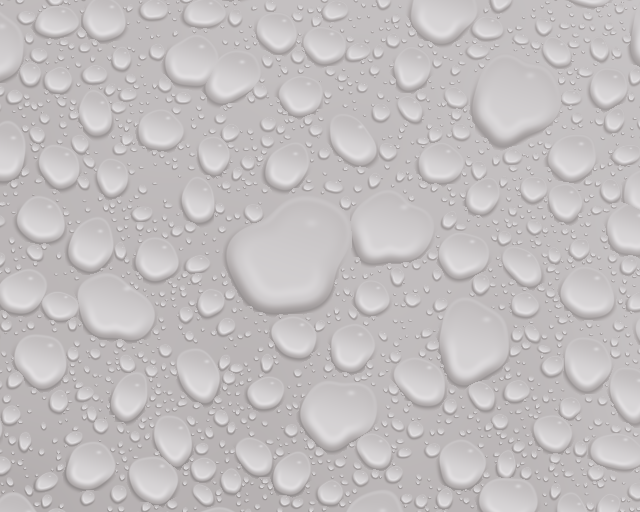
Give the GLSL for this texture, as a Shadertoy shader.

```glsl
// Pale grey surface scattered with clear water drops of many sizes.

const vec3  DARK_TINT  = vec3(1.0, 0.970, 0.972);
const vec3  LIGHT_TINT = vec3(1.0, 0.988, 0.995);
const float GROUND_LOW  = 0.708;   // ground tone at the lower left
const float GROUND_HIGH = 0.785;   // ground tone at the upper right
const float BODY_DIM    = 0.752;   // drop tone near its upper edge
const float BODY_BRIGHT = 0.848;   // drop tone on its lit part
const float SHADOW      = 0.15;
const float RIM         = 0.17;
const float CRESCENT    = 0.035;
const float GLINT       = 0.08;
const float GAP         = 0.0015;  // least space between drops
const float JITTER      = 0.48;
const float LEAN        = 1.05;    // usual direction of long drops
const vec2  SHADE_DIR   = vec2(-0.30, -0.954);

float hash(vec2 p) {
    vec3 q = fract(p.xyx * vec3(0.1031, 0.1030, 0.0973));
    q += dot(q, q.yzx + 33.33);
    return fract((q.x + q.y) * q.z);
}

float noise(vec2 p) {
    vec2 i = floor(p), f = fract(p);
    f = f * f * (3.0 - 2.0 * f);
    return mix(mix(hash(i), hash(i + vec2(1, 0)), f.x),
               mix(hash(i + vec2(0, 1)), hash(i + vec2(1, 1)), f.x), f.y);
}

mat2 turn(float a) {
    return mat2(cos(a), sin(a), -sin(a), cos(a));
}

// Centre and radius of one of the four drops nearest to p on a turned grid.
vec3 candidate(vec2 p, int i, float id, float cell, vec2 sizes, float share) {
    mat2 grid = turn(id * 0.83 + 0.3);
    vec2 corner = floor(grid * p / cell + id * 7.3 - 0.5);
    vec2 c = corner + vec2(i & 1, i >> 1);
    vec2 key = c + 57.0 * id + 200.0;
    vec2 offset = vec2(hash(key), hash(key + 31.7)) - 0.5;
    float size = hash(key + 71.3);
    float radius = cell * mix(sizes.x, sizes.y, size * sqrt(size));
    vec2 centre = transpose(grid) * (c + 0.5 + JITTER * offset - id * 7.3) * cell;
    float cluster = mix(0.45, 1.55, noise(centre * 9.0 + 40.0));
    share *= id > 3.5 ? cluster : 1.0;
    return vec3(centre, radius * step(hash(key + 113.9), share));
}

// Offset from the centre, radius and signed distance of one uneven drop.
vec4 drop(vec2 p, vec3 c) {
    vec2 q = p - c.xy;
    float seed = hash(floor(c.xy * 4000.0) + 9000.0);
    float large = smoothstep(0.035, 0.09, c.z);
    float stretch = 0.22 * fract(seed * 17.0);
    float axis = LEAN + 2.6 * (fract(seed * 29.0) - 0.5);
    vec2 s = turn(-axis) * q * vec2(1.0 - stretch, 1.0 + stretch);
    float a = atan(s.y, s.x);
    float wobble = sin(2.0 * a + seed * 40.0) + 0.7 * sin(3.0 * a + seed * 91.0)
                 + 0.4 * sin(5.0 * a + seed * 63.0);
    float edge = c.z * (1.0 + mix(0.04, 0.11, large) * wobble);
    return vec4(q, c.z, length(s) - edge);
}

vec4 bare(vec2 p) {
    return vec4(0.0, 1.0, 1.0, 0.3);
}

// Each layer fills the room that the larger drops leave free.
#define LAYER(NAME, LARGER, ID, CELL, SIZES, SHARE) vec4 NAME(vec2 p) { vec4 best = LARGER(p); for (int i = 0; i < 4; i++) { vec3 c = candidate(p, i, ID, CELL, SIZES, SHARE); if (c.z > 0.0 && length(p - c.xy) - 1.6 * c.z < best.w) { c.z = min(c.z, 0.89 * LARGER(c.xy).w - GAP); if (c.z > 0.55 * CELL * SIZES.x) { vec4 d = drop(p, c); if (d.w < best.w) best = d; } } } return best; }

LAYER(pools,   bare,    1.0, 0.300, vec2(0.20, 0.38), 0.66)
LAYER(beads,   pools,   2.0, 0.134, vec2(0.25, 0.39), 0.95)
LAYER(pearls,  beads,   3.0, 0.072, vec2(0.18, 0.37), 0.92)
LAYER(spots,   pearls,  4.0, 0.037, vec2(0.13, 0.34), 0.72)
LAYER(mist,    spots,   5.0, 0.0175, vec2(0.13, 0.33), 0.56)

// Tone of the ground with a soft shadow and a dark line below the drop.
float groundTone(vec2 p, vec4 d, float side) {
    float slope = clamp(0.45 * p.x + 0.45 * p.y, 0.0, 1.0);
    float tone = mix(GROUND_LOW, GROUND_HIGH, slope);
    tone += 0.030 * (noise(p * 4.0) - 0.5);
    float spread = 0.0025 + min(0.30 * d.z, 0.012);
    float fall = 1.0 - smoothstep(0.0, 1.0, d.w / spread);
    return tone - SHADOW * fall * fall * smoothstep(-0.5, 0.75, side);
}

// Tone inside a drop: soft top, bright cushion and wide shaded lower rim.
float dropTone(vec4 d, float side) {
    vec2 q = d.xy / d.z;
    float depth = clamp(-d.w / d.z, 0.0, 1.0);
    float large = smoothstep(0.05, 0.10, d.z);
    float lit = smoothstep(-0.95, 0.5, dot(q, SHADE_DIR));
    float middle = smoothstep(0.0, 0.45, depth);
    float tone = mix(BODY_DIM, BODY_BRIGHT, mix(lit, 0.50 * middle, 0.6 * large));
    float below = smoothstep(-0.25, 0.95, side);
    float rim = 1.0 - smoothstep(0.0, mix(0.32, 0.20, large), depth);
    tone -= RIM * rim * below;
    float crescent = exp(-pow((depth - 0.33) / 0.10, 2.0));
    tone += CRESCENT * crescent * below;
    float lip = exp(-pow((depth - 0.06) / 0.05, 2.0));
    tone += 0.030 * lip * smoothstep(0.1, 0.9, -side);
    vec2 g = (q - vec2(0.36, 0.56)) / vec2(0.10, 0.07);
    return tone + GLINT * (1.0 - 0.6 * large) * exp(-dot(g, g));
}

void mainImage(out vec4 fragColor, in vec2 fragCoord) {
    vec2 p = fragCoord / iResolution.y;
    float pixel = 1.0 / iResolution.y;
    vec4 d = mist(p);
    float side = dot(d.xy / max(length(d.xy), 1e-5), SHADE_DIR);
    float inside = smoothstep(pixel, -pixel, d.w);
    float tone = mix(groundTone(p, d, side), dropTone(d, side), inside);
    vec3 tint = mix(DARK_TINT, LIGHT_TINT, smoothstep(0.65, 0.86, tone));
    fragColor = vec4(tone * tint, 1.0);
}
```
